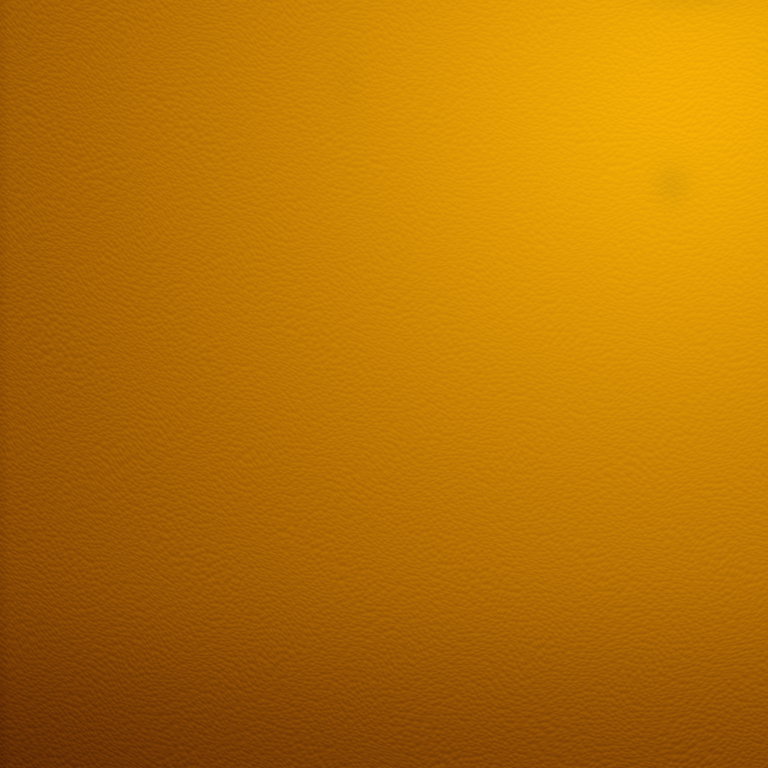
Give the GLSL for this texture, as a three.js fragment shader.

```glsl
#define LIGHT_POS vec2(0.91, 0.88)
#define LIGHT_PEAK 0.95
#define LIGHT_FALLOFF 0.435
#define LIGHT_CORE 0.2
#define GRAIN_CELLS vec2(125.0, 190.0)
#define GRAIN_DEPTH 0.07
#define EMBOSS_STEP vec2(-0.1, 0.36)
#define SMUDGE_TINT vec3(0.055, 0.03, -0.01)

varying vec2 vUv;

vec2 hash2(vec2 p) {
  vec3 q = fract(vec3(p.xyx) * vec3(0.1031, 0.1030, 0.0973));
  q += dot(q, q.yzx + 33.33);
  return fract((q.xx + q.yz) * q.zy);
}

// Rounded pebbles: height falls with distance to the nearest cell point
float pebbleHeight(vec2 p) {
  vec2 cell = floor(p);
  vec2 local = fract(p);
  float nearest = 4.0;
  for (int y = -1; y <= 1; y++) {
    for (int x = -1; x <= 1; x++) {
      vec2 offset = vec2(float(x), float(y));
      vec2 toPoint = offset + hash2(cell + offset) - local;
      nearest = min(nearest, dot(toPoint, toPoint));
    }
  }
  return 1.0 - sqrt(nearest);
}

// Grain runs down to the right at the left side and levels off at the right
vec2 grainFlow(vec2 p) {
  vec2 flow = vec2(p.x - 0.4 * p.y, p.y + 0.7 * p.x - 0.35 * p.x * p.x);
  vec2 wave = vec2(sin(p.y * 31.0 + 2.0 * sin(p.x * 19.0)),
                   sin(p.x * 37.0 + 2.0 * sin(p.y * 23.0)));
  return flow + 0.005 * wave;
}

float smudge(vec2 p, vec2 center, vec2 radius) {
  vec2 d = (p - center) / radius;
  return exp(-dot(d, d));
}

// Broad pool of light, fading to the lower left
float lightLevel(vec2 p) {
  vec2 d = (p - LIGHT_POS) * vec2(1.0, 1.1);
  float reach = sqrt(dot(d, d) + LIGHT_CORE * LIGHT_CORE) - LIGHT_CORE;
  float level = LIGHT_PEAK - LIGHT_FALLOFF * reach;
  level -= 0.07 * smoothstep(0.28, 0.0, p.y);
  level -= 0.025 * smoothstep(0.015, 0.0, p.x);
  return level;
}

void main() {
  // Embossed leather grain with a few sharper creases
  vec2 grainPos = grainFlow(vUv) * GRAIN_CELLS + 100.0;
  float relief = pebbleHeight(grainPos) - pebbleHeight(grainPos + EMBOSS_STEP);
  relief *= 0.6 + 2.0 * abs(relief);
  float light = lightLevel(vUv);
  float depth = GRAIN_DEPTH * mix(1.35, 0.55, smoothstep(0.5, 0.95, light));
  light += relief * depth;

  // Amber ramp: green drops faster than red in the shade
  light = clamp(light, 0.0, 1.0);
  vec3 color = vec3(light, 0.73 * pow(light, 1.5), 0.015);

  // Faint stains
  float stain = smudge(vUv, vec2(0.875, 0.76), vec2(0.024, 0.028));
  stain += 0.7 * smudge(vUv, vec2(0.9, 1.0), vec2(0.07, 0.016));
  stain += 0.3 * smudge(vUv, vec2(0.45, 0.89), vec2(0.02, 0.035));
  color -= SMUDGE_TINT * stain;

  gl_FragColor = vec4(clamp(color, 0.0, 1.0), 1.0);
}
```
